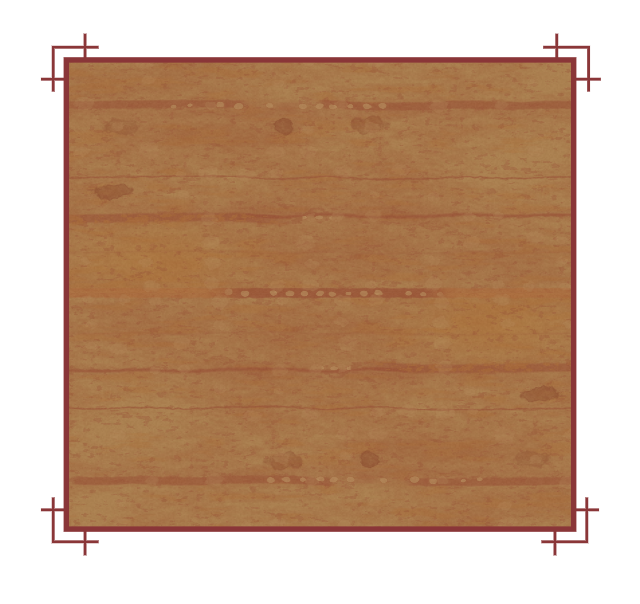
A WebGL 2 fragment shader for this texture:

```glsl
#version 300 es
precision highp float;
// Stained wooden board of horizontal planks in a dark red frame with crossed corner marks.
uniform vec2 u_resolution;
out vec4 fragColor;

// Lengths are in hundredths of the canvas height, measured from its centre.
const vec2 FRAME_CENTRE = vec2(0.0, 1.24);
const vec2 FRAME_HALF = vec2(42.45, 39.29);
const float BORDER = 0.9;
const float MARK_HALF = 0.24;
const vec2 WOOD_CENTRE = vec2(1.1, 1.5);
const vec3 PAPER = vec3(1.0);
const vec3 FRAME_RED = vec3(0.54, 0.21, 0.22);
const vec3 WOOD_LIGHT = vec3(0.67, 0.505, 0.315);
const vec3 WOOD_WARM = vec3(0.63, 0.405, 0.25);
const vec3 AMBER = vec3(0.69, 0.47, 0.23);
const vec3 SEAM_RED = vec3(0.60, 0.33, 0.22);
const vec3 SEAM_ORANGE = vec3(0.68, 0.40, 0.22);
const vec3 KNOT = vec3(0.56, 0.32, 0.20);
const vec3 DROP_PALE = vec3(0.70, 0.53, 0.35);
// Knots: centre, radii.
const vec4 KNOTS[4] = vec4[4](vec4(-35.7, 16.8, 3.3, 1.2), vec4(-6.9, 27.5, 1.8, 1.4),
                              vec4(6.9, 27.9, 2.8, 1.5), vec4(-34.5, 27.6, 3.6, 1.3));
const float KNOT_STRENGTH[4] = float[4](0.7, 0.75, 0.5, 0.4);

float hash(vec2 p) { return fract(sin(dot(p, vec2(127.1, 311.7))) * 43758.5); }

float noise(vec2 p) {
  vec2 i = floor(p), f = fract(p);
  f = f * f * (3.0 - 2.0 * f);
  return mix(mix(hash(i), hash(i + vec2(1, 0)), f.x),
             mix(hash(i + vec2(0, 1)), hash(i + vec2(1, 1)), f.x), f.y);
}

float fbm(vec2 p) {
  float sum = 0.0, amp = 0.5;
  for (int i = 0; i < 4; i++) {
    sum += amp * noise(p);
    p = p * 2.03 + 17.3;
    amp *= 0.5;
  }
  return sum / 0.9375;
}

float patchAt(vec2 p, vec2 centre, vec2 radii) {
  vec2 d = (p - centre) / radii;
  return exp(-dot(d, d));
}

float span(float x, float lo, float hi, float soft) {
  return smoothstep(lo - soft, lo + soft, x) * (1.0 - smoothstep(hi - soft, hi + soft, x));
}

float seam(float y, float centre, float halfWidth, float soft) {
  return 1.0 - smoothstep(halfWidth - soft, halfWidth + soft, abs(y - centre));
}

// One random droplet per cell: x is its fill, y its rim.
vec2 droplets(vec2 p, vec2 cell, float density) {
  vec2 id = floor(p / cell), f = (fract(p / cell) - 0.5) * cell;
  float size = mix(0.17, 0.36, hash(id + 4.7));
  f -= (vec2(hash(id), hash(id + 9.1)) - 0.5) * cell * 0.25;
  float d = length(f / cell) / size + 0.35 * (noise(p * 1.7) - 0.5);
  float present = step(hash(id + 2.3), density);
  return present * vec2(1.0 - smoothstep(0.8, 1.0, d), span(d, 0.82, 1.02, 0.1));
}

float boxCover(vec2 p, vec2 lo, vec2 hi, float px) {
  vec2 d = max(lo - p, p - hi);
  return clamp(0.5 - max(d.x, d.y) / px, 0.0, 1.0);
}

vec3 wood(vec2 whole) {
  // The lower half is the upper half turned half a circle.
  vec2 p = whole.y < 0.0 ? -whole : whole;
  float fine = fbm(p * vec2(1.1, 2.2)), streak = fbm(p * vec2(0.16, 0.8) + 31.0);
  float cloud = fbm(p * vec2(0.07, 0.16) + 8.0);

  // Broad stains and grain
  float warm = 0.40 + 0.8 * (cloud - 0.5) + 0.8 * (streak - 0.5) + 0.6 * (fine - 0.5);
  warm += 0.35 * patchAt(p, vec2(2, 6), vec2(21, 6)) + 0.2 * patchAt(p, vec2(-14, 26), vec2(18, 5));
  warm -= 0.35 * patchAt(p, vec2(35, 34), vec2(14, 6)) + 0.3 * patchAt(p, vec2(34, 22), vec2(9, 5));
  vec3 col = mix(WOOD_LIGHT, WOOD_WARM, clamp(warm, 0.0, 1.2));
  float amber = patchAt(p, vec2(-28, 5.2), vec2(12, 5.5)) + 0.5 * smoothstep(0.55, 0.75, streak);
  col = mix(col, AMBER, 0.5 * clamp(amber, 0.0, 1.0));
  col = mix(col, SEAM_RED, 0.35 * smoothstep(0.6, 0.75, fbm(p * vec2(0.9, 1.8) + 53.0)));

  // Seams between planks
  float y = p.y + 0.7 * (noise(vec2(p.x * 0.13, 3.0)) - 0.5) + 0.35 * (fine - 0.5);
  float top = seam(y, 31.0, 0.65, 0.2) * (span(p.x, -43.0, -13.5, 1.5)
            + 0.4 * span(p.x, -8.0, -4.5, 1.0) + span(p.x, -1.1, 42.0, 0.8));
  float thick = seam(y, 12.2, 0.7, 0.25) * span(p.x, -44.0, -8.0, 4.0);
  float thin = seam(y, 12.75, 0.25, 0.25) * smoothstep(-16.0, -8.0, p.x);
  float hair = seam(y, 19.0, 0.12, 0.18) + 0.35 * seam(y, 6.6, 0.1, 0.3);
  float middle = seam(whole.y + 0.3 * (fine - 0.5), 0.0, 0.8, 0.15);
  float core = span(whole.x, -17.0, 19.0, 4.0);
  col = mix(col, SEAM_RED, clamp(0.6 * top + 0.65 * thick + 0.75 * thin + 0.75 * hair, 0.0, 0.9));
  col = mix(col, mix(SEAM_ORANGE, SEAM_RED, core), middle * mix(0.45, 0.8, core));
  col = mix(col, AMBER, 0.45 * thick * smoothstep(0.45, 0.65, fine));
  col = mix(col, SEAM_RED, 0.2 * (patchAt(p, vec2(0, 13.2), vec2(50, 1.3)) + patchAt(p, vec2(0, 30), vec2(50, 1.4))));

  // Knots with darker edges
  for (int i = 0; i < 4; i++) {
    vec2 d = (p - KNOTS[i].xy) / KNOTS[i].zw;
    float r = length(d) + 1.1 * (fbm(p * 0.65 + 5.0) - 0.5);
    float shade = (1.0 - smoothstep(0.8, 1.0, r)) * (0.55 + 0.4 * fine) + 0.4 * span(r, 0.8, 1.0, 0.08);
    col = mix(col, KNOT, clamp(shade, 0.0, 1.0) * KNOT_STRENGTH[i]);
  }

  // Pale droplets along the seams, faint ones elsewhere
  vec2 row = droplets(whole + vec2(0, 0.9), vec2(2.5, 1.8), 0.85) * step(abs(whole.y), 0.9) * core;
  row += droplets(p - vec2(0, 30.1), vec2(2.7, 1.8), 0.55) * step(abs(p.y - 31.0), 0.9) * span(p.x, -32.0, 13.0, 2.0);
  row += droplets(p - vec2(0, 11.9), vec2(2.7, 1.3), 1.0) * step(abs(p.y - 12.55), 0.65) * span(p.x, -4.0, 0.8, 0.2);
  vec2 loose = droplets(p + 0.8 * fine, vec2(5.3, 3.7), 0.3);
  col = mix(col, DROP_PALE, clamp(0.75 * row.x + 0.3 * loose.x, 0.0, 1.0));
  return mix(col, WOOD_WARM, 0.3 * row.y + 0.12 * loose.y) + 0.025 * (noise(p * 4.5) - 0.5);
}

void main() {
  float px = 100.0 / u_resolution.y;
  vec2 p = (gl_FragCoord.xy - 0.5 * u_resolution) * px, c = p - FRAME_CENTRE;
  vec2 corner = abs(c) - FRAME_HALF, m = corner;
  if (c.x > 0.0 && c.y > 0.0) m.x -= 0.3;

  // Corner marks: an elbow and two stubs, mirrored to all corners
  float w = MARK_HALF;
  float marks = boxCover(m, vec2(1.72 - w, -5.7), vec2(1.72 + w, 1.65 + w), px);
  marks = max(marks, boxCover(m, vec2(-5.8, 1.65 - w), vec2(1.72 + w, 1.65 + w), px));
  marks = max(marks, boxCover(m, vec2(-3.55 - w, -0.5), vec2(-3.55 + w, 3.9), px));
  marks = max(marks, boxCover(m, vec2(-0.5, -3.64 - w), vec2(3.75, -3.64 + w), px));

  vec3 col = mix(PAPER, FRAME_RED, marks);
  col = mix(col, FRAME_RED, boxCover(corner, vec2(-99), vec2(0), px));
  col = mix(col, wood(p - WOOD_CENTRE), boxCover(corner, vec2(-99), vec2(-BORDER), px));
  fragColor = vec4(col, 1.0);
}
```
